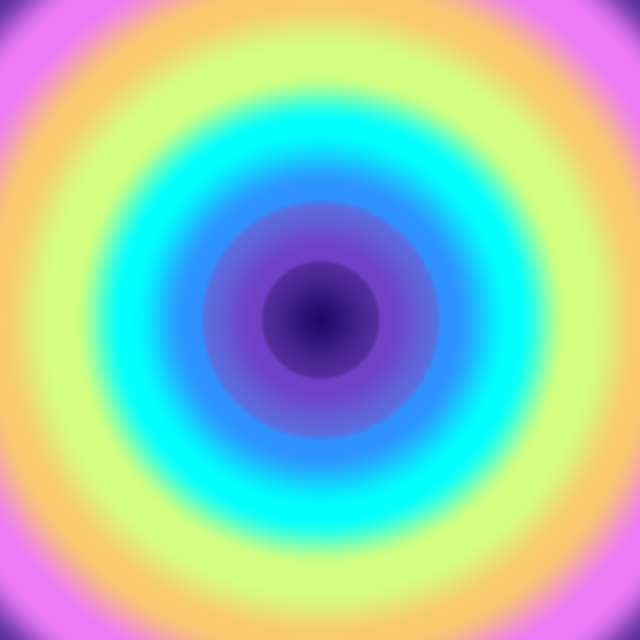
Reproduce this background procedurally as a Shadertoy shader.

```glsl
// Concentric rainbow rings around a dark indigo core.
// Each ring is laid over the previous ones with a soft radial step,
// so the whole image is a function of the distance to the centre.

const int RINGS = 9;
const vec2 CENTER = vec2(0.501, 0.5);

const vec3 INDIGO     = vec3(0.11, 0.03, 0.41);
const vec3 PLUM       = vec3(0.33, 0.18, 0.61);
const vec3 VIOLET     = vec3(0.44, 0.25, 0.78);
const vec3 PERIWINKLE = vec3(0.36, 0.43, 0.87);
const vec3 BLUE       = vec3(0.18, 0.57, 1.00);
const vec3 CYAN       = vec3(0.00, 1.00, 1.00);
const vec3 LIME       = vec3(0.83, 1.00, 0.50);
const vec3 ORANGE     = vec3(0.98, 0.79, 0.43);
const vec3 PINK       = vec3(0.93, 0.48, 0.97);

// Ring colours from the inside out
const vec3 RING_COLOR[RINGS] = vec3[RINGS](
    PLUM, VIOLET, PERIWINKLE, BLUE, CYAN, LIME, ORANGE, PINK, PLUM);

// Radii where each ring starts to appear and where it is complete
const vec2 RING_FADE[RINGS] = vec2[RINGS](
    vec2(-0.010, 0.095), vec2(0.087, 0.096), vec2(0.100, 0.188),
    vec2(0.178, 0.191),  vec2(0.205, 0.298), vec2(0.307, 0.388),
    vec2(0.420, 0.500),  vec2(0.510, 0.600), vec2(0.630, 0.712));

vec3 ringColor(float radius) {
    vec3 color = INDIGO;
    for (int i = 0; i < RINGS; i++) {
        float cover = smoothstep(RING_FADE[i].x, RING_FADE[i].y, radius);
        color = mix(color, RING_COLOR[i], cover);
    }
    return color;
}

void mainImage(out vec4 fragColor, in vec2 fragCoord) {
    // Centred position, one unit per canvas height
    vec2 p = (fragCoord - CENTER * iResolution.xy) / iResolution.y;
    fragColor = vec4(ringColor(length(p)), 1.0);
}
```
